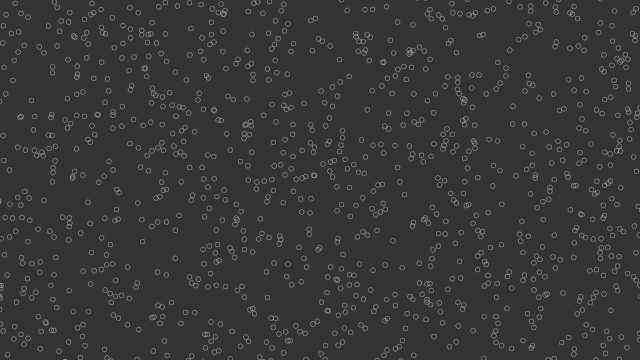
A Shadertoy shader for this pattern:

```glsl
// Fine grey ring outlines scattered evenly at random over a dark ground.
// A grid of small cells draws a few random candidates each; the kept ones
// become rings, whose hairlines are antialiased by exact filter overlap.

// Lengths are fractions of the canvas height.
const vec3  GROUND_COLOR = vec3(0.2);
const vec3  LINE_COLOR   = vec3(0.72);
const float CELL_SIZE    = 1.0 / 36.0;
const float RING_RADIUS  = 0.0065;
const float LINE_WIDTH   = 0.0013;
const int   CANDIDATES   = 3;      // possible rings per cell
const float KEEP_CHANCE  = 0.145;  // share of candidates drawn
const float FILTER_WIDTH = 1.08;   // edge softness, in pixels

// Integer hash: three independent values in 0..1 per lattice point.
vec3 hash3(ivec3 lattice) {
    uvec3 v = uvec3(lattice + 1000) * 1664525u + 1013904223u;
    v.x += v.y * v.z; v.y += v.z * v.x; v.z += v.x * v.y;
    v ^= v >> 16u;
    v.x += v.y * v.z; v.y += v.z * v.x; v.z += v.x * v.y;
    return vec3(v >> 8u) / 16777216.0;
}

// Share of a box filter, centred at distance d, that the line covers.
float lineCoverage(float d, float filterSize) {
    float halfLine = 0.5 * LINE_WIDTH;
    float halfBox = 0.5 * filterSize;
    float overlap = min(d + halfBox, halfLine) - max(d - halfBox, -halfLine);
    return max(overlap, 0.0) / filterSize;
}

// Combined opacity of all rings near point p.
float scatteredRings(vec2 p, float filterSize) {
    ivec2 home = ivec2(floor(p / CELL_SIZE));
    float clearance = 1.0;
    for (int y = -1; y <= 1; y++)
    for (int x = -1; x <= 1; x++)
    for (int i = 0; i < CANDIDATES; i++) {
        ivec2 cell = home + ivec2(x, y);
        vec3 rnd = hash3(ivec3(cell, i));
        if (rnd.z > KEEP_CHANCE) continue;
        vec2 center = (vec2(cell) + rnd.xy) * CELL_SIZE;
        float d = abs(length(p - center) - RING_RADIUS);
        clearance *= 1.0 - lineCoverage(d, filterSize);
    }
    return 1.0 - clearance;
}

void mainImage(out vec4 fragColor, in vec2 fragCoord) {
    vec2 p = fragCoord / iResolution.y;
    float ink = scatteredRings(p, FILTER_WIDTH / iResolution.y);
    fragColor = vec4(mix(GROUND_COLOR, LINE_COLOR, ink), 1.0);
}
```
